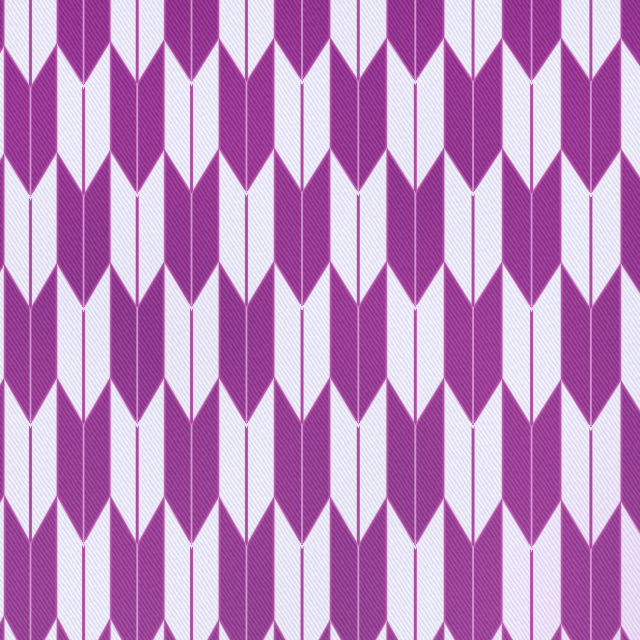
A WebGL 1 fragment shader for this pattern:

```glsl
precision highp float;
// Arrow-feather (yagasuri) cloth: columns of V-ended feathers in purple and white.
// A gently stretched checker of columns and chevron rows gives a signed distance,
// which is inked with quills, pink fringes, a diagonal twill and soft uneven dye.

uniform vec2 u_resolution;

vec2 hashGradient(vec2 cell) {
  float angle = 6.2832 * fract(sin(dot(cell, vec2(127.1, 311.7))) * 4375.85);
  return vec2(cos(angle), sin(angle));
}

float gradientNoise(vec2 p) {
  vec2 i = floor(p), f = p - i;
  vec2 s = f * f * f * (f * (f * 6.0 - 15.0) + 10.0);
  float a = dot(hashGradient(i), f);
  float b = dot(hashGradient(i + vec2(1, 0)), f - vec2(1, 0));
  float c = dot(hashGradient(i + vec2(0, 1)), f - vec2(0, 1));
  float d = dot(hashGradient(i + vec2(1, 1)), f - vec2(1, 1));
  return mix(mix(a, b, s.x), mix(c, d, s.x), s.y);
}

// 1 inside a stroke of the given half width, 0 outside
float stroke(float dist, float halfWidth, float soft) {
  return 1.0 - smoothstep(halfWidth - soft, halfWidth + soft, dist);
}

void main() {
  vec2 uv = gl_FragCoord.xy / u_resolution;
  float pixel = 1.0 / min(u_resolution.x, u_resolution.y);
  float soft = max(0.0011, 0.75 * pixel);
  float down = 1.0 - uv.y;

  // Columns widen to the right
  float across = uv.x - 0.0065;
  float column = across * (12.191 - 0.8045 * across);
  float columnRate = 12.191 - 1.609 * across;
  float fromQuill = abs(fract(column) - 0.5);

  // Rows lengthen downward and sag toward the sides of the cloth
  float side = 2.0 * uv.x - 1.0;
  float sag = side * side * (side < 0.0 ? 0.015 - 0.023 * down : 0.010 * down);
  float fall = down - 0.0586 - sag;
  float row = fall * (5.879 - 0.4235 * fall) - 0.4 * (1.0 - 2.0 * fromQuill);
  float rowRate = 5.879 - 0.847 * fall;
  float alongFeather = fract(row);

  // Signed distance to the feather outline, positive in purple
  float columnEdge = (0.5 - fromQuill) / columnRate;
  float rowEdge = min(alongFeather, 1.0 - alongFeather)
                / length(vec2(rowRate, 0.8 * columnRate));
  float parity = mod(floor(row) + floor(column), 2.0);
  float outline = min(columnEdge, rowEdge) * (1.0 - 2.0 * parity);
  float ink = smoothstep(-soft, soft, outline);

  // Diagonal twill, faded out where pixels are too coarse to hold it
  float slub = gradientNoise(uv * vec2(70.0, 45.0));
  float thread = dot(uv, vec2(0.83, 0.56)) * 182.0 + 0.22 * slub;
  float twill = sin(6.2832 * thread) * (1.0 - smoothstep(0.0022, 0.004, pixel));
  float grain = gradientNoise(uv * vec2(210.0, 170.0));
  float weave = clamp(0.5 + 0.46 * twill + 0.3 * grain, 0.0, 1.0);

  // Cloth and dye, with broad unevenness
  float cloud = gradientNoise(uv * 3.1 + 4.0);
  vec3 white = mix(vec3(0.87, 0.85, 0.945), vec3(0.955, 0.965, 0.985), weave);
  vec3 purple = mix(vec3(0.52, 0.19, 0.515), vec3(0.645, 0.275, 0.63), weave);
  float pinkStain = smoothstep(0.65, 1.0, uv.x) * smoothstep(0.55, 1.0, down);
  white -= vec3(0.005, 0.06, 0.012) * pinkStain;
  purple += vec3(0.015, 0.06, 0.02) * (down - 0.5);
  purple += vec3(0.05, 0.02, 0.03) * cloud;
  vec3 color = mix(white, purple, ink);

  // Magenta bleed along the outlines, wider on the purple side
  float fringe = 1.0 - smoothstep(0.0, 0.0034, abs(outline - 0.0008));
  color = mix(color, vec3(0.76, 0.37, 0.69), 0.6 * fringe);

  // Quills: magenta on white, starting just under the tip; pale pink on purple
  float quill = fromQuill / columnRate;
  float belowTip = smoothstep(0.003, 0.007, alongFeather / rowRate);
  float darkQuill = stroke(quill, 0.0023, soft) * belowTip * (1.0 - ink);
  float paleQuill = stroke(quill, 0.0014, soft) * ink;
  color = mix(color, vec3(0.66, 0.24, 0.60), 0.92 * darkQuill);
  color = mix(color, vec3(0.86, 0.63, 0.85), 0.9 * paleQuill);

  // Pale knot where a purple tip meets the white feather below
  float knot = length(vec2(quill, (alongFeather - 0.01) / rowRate));
  color = mix(color, vec3(0.96, 0.88, 0.96), 0.85 * parity * stroke(knot, 0.0038, soft));

  color *= 1.0 + 0.02 * cloud;
  gl_FragColor = vec4(clamp(color, 0.0, 1.0), 1.0);
}
```
